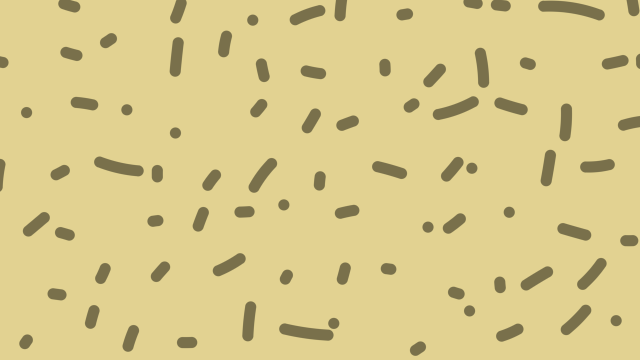
This pattern is drawn by a WebGL 2 fragment shader. Its source:

```glsl
#version 300 es
precision highp float;

// Scattered olive sprinkles on a flat sand ground.
// Each cell of a staggered grid holds one gently bent capsule whose place,
// angle and length come from a sine hash; nearby cells are joined by distance.

uniform vec2 u_resolution;
out vec4 outColor;

const vec3 SAND = vec3(0.886, 0.825, 0.568);
const vec3 OLIVE = vec3(0.475, 0.440, 0.293);

const float CELL = 0.152;       // grid spacing, in canvas heights
const float RADIUS = 0.0154;    // half the stroke thickness
const float DOT_SHARE = 0.12;   // part of the sprinkles that are round

float hash(vec2 cell, float seed) {
    return fract(sin(dot(cell, vec2(127.1, 311.7)) + seed * 74.7) * 43758.5453);
}

vec2 rotate(vec2 p, float angle) {
    float c = cos(angle), s = sin(angle);
    return vec2(c * p.x + s * p.y, c * p.y - s * p.x);
}

// Distance to a capsule along x, bowed into a shallow arc.
float bentCapsule(vec2 p, float halfLength, float radius, float bend) {
    float x = clamp(p.x, -halfLength, halfLength);
    return length(p - vec2(x, bend * x * x)) - radius;
}

// Mostly level strokes, with a tail of rising and upright ones.
float sprinkleAngle(vec2 cell) {
    return -0.3 + 2.1 * pow(hash(cell, 1.0), 1.8);
}

// Many short strokes, a few long ones that lie nearly level.
float sprinkleLength(vec2 cell, float angle) {
    float size = hash(cell, 2.0);
    float level = pow(abs(cos(angle)), 4.0);
    float len = 0.012 + 0.07 * pow(size, 1.3) + 0.08 * level * pow(size, 6.0);
    return len * step(DOT_SHARE, hash(cell, 3.0));
}

float sprinkle(vec2 p, vec2 cell) {
    float angle = sprinkleAngle(cell);
    float len = sprinkleLength(cell, angle);
    float bend = mix(-2.0, 2.0, hash(cell, 4.0));

    // Short strokes may stray further from the cell centre.
    vec2 stray = vec2(hash(cell, 5.0), hash(cell, 6.0)) - 0.5;
    vec2 center = cell + 0.5 + stray * 0.8 * (1.0 - len / 0.2);
    center.x += 0.5 * mod(cell.y, 2.0);

    return bentCapsule(rotate(p - center * CELL, angle), 0.5 * len, RADIUS, bend);
}

// Nearest sprinkle among the surrounding cells.
float sprinkleField(vec2 p) {
    vec2 home = floor(p / CELL);
    float nearest = 1.0;
    for (int y = -1; y <= 1; y++) {
        for (int x = -2; x <= 1; x++) {
            nearest = min(nearest, sprinkle(p, home + vec2(x, y)));
        }
    }
    return nearest;
}

void main() {
    vec2 p = gl_FragCoord.xy / u_resolution.y;
    float edge = 0.7 / u_resolution.y;
    float ink = 1.0 - smoothstep(-edge, edge, sprinkleField(p));
    outColor = vec4(mix(SAND, OLIVE, ink), 1.0);
}
```
